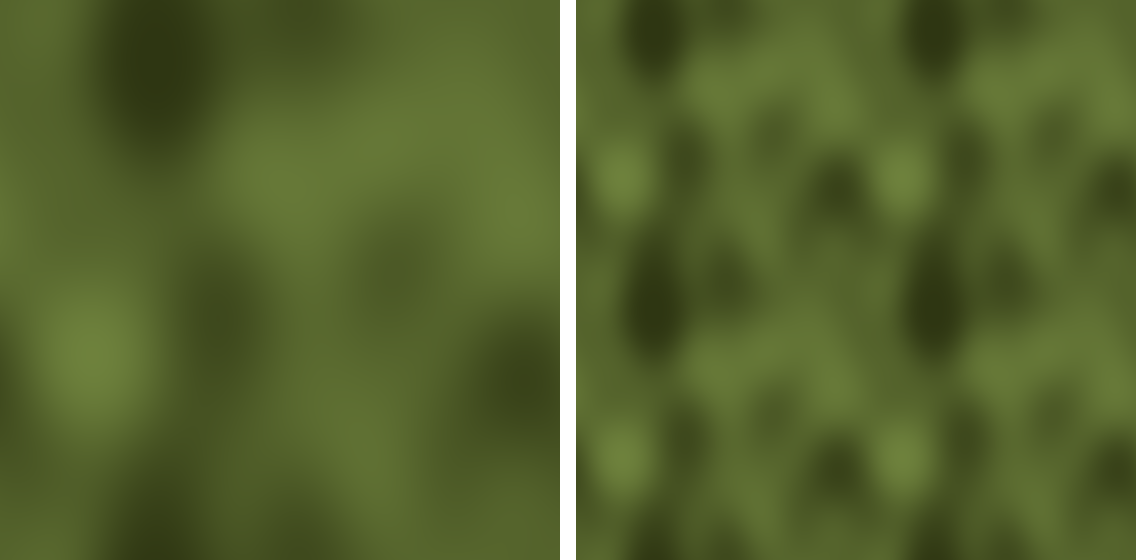
Left: one tile. Right: repeated 2 by 2.
Write a WebGL 2 fragment shader that draws this texture.

```glsl
#version 300 es
precision highp float;
// Soft, blurred moss-green blotches, slightly taller than wide, tiling on both axes.

uniform vec2 u_resolution;
out vec4 fragColor;

const float TAU = 6.2831853;
const int MAX_WAVES_X = 4;
const int MAX_WAVES_Y = 3;
const vec2 FALLOFF = vec2(0.10, 0.22);   // higher values remove fine detail
const vec3 DARK_MOSS = vec3(0.18, 0.21, 0.07);
const vec3 LIGHT_MOSS = vec3(0.45, 0.53, 0.25);

// Pseudo-random value in 0..1 for a wave vector
float hash(vec2 p, float seed) {
    vec3 q = fract(vec3(p.xyx + seed) * vec3(0.1031, 0.1030, 0.0973));
    q += dot(q, q.yzx + 33.33);
    return fract((q.x + q.y) * q.z);
}

// Layered sines with whole wave counts: wraps, zero mean, unit variance
float layeredSines(vec2 uv, vec2 falloff, float seed) {
    float sum = 0.0;
    float power = 0.0;
    for (int y = 0; y <= MAX_WAVES_Y; y++) {
        for (int x = -MAX_WAVES_X; x <= MAX_WAVES_X; x++) {
            if (y == 0 && x <= 0) continue;   // skip constant and mirrored waves
            vec2 waves = vec2(x, y);
            float amplitude = exp(-dot(waves * waves, falloff));
            float phase = hash(waves + 20.0, seed);
            sum += amplitude * sin(TAU * (dot(waves, uv) + phase));
            power += 0.5 * amplitude * amplitude;
        }
    }
    return sum * inversesqrt(power);
}

// Soft-limited blend from shade to light
vec3 mossColor(float tone, vec3 dark, vec3 light) {
    return mix(dark, light, smoothstep(0.0, 1.0, tone));
}

void main() {
    vec2 uv = gl_FragCoord.xy / u_resolution;
    float blotches = layeredSines(uv, FALLOFF, 7.0);
    fragColor = vec4(mossColor(0.51 + 0.14 * blotches, DARK_MOSS, LIGHT_MOSS), 1.0);
}
```
